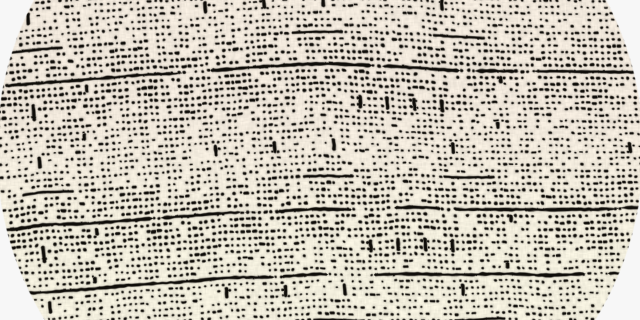
This pattern is drawn by a Shadertoy shader. Its source:

```glsl
// Dotted slub cloth inside a round frame: ink dots on a bent grid of rows,
// with long broken lines and short upright dashes that recur every ROWS rows.
// Dots, lines and dashes are distance fields joined by min over a woven ground.

#define PITCH vec2(0.0185, 0.0205)   // dot spacing, in canvas heights
#define ROWS 22.0                    // rows in one vertical repeat
#define TOP_LINE 0.80                // height of the first long line
#define SKEW 0.075                   // sideways drift of the repeats
#define SAG 0.066                    // droop of the rows at the left
#define LINE_HALF 0.0050             // half width of lines and dashes
#define DOT_RADIUS vec2(0.0026, 0.0050)
#define INK vec3(0.065, 0.055, 0.04)
#define CLOTH_LOW vec3(0.975, 0.96, 0.89)
#define CLOTH_HIGH vec3(0.97, 0.935, 0.885)
#define FRAME vec3(0.97)
#define DISC vec3(1.0, 0.53, 1.01)   // centre and radius of the frame

float hash(vec2 p) {
    vec3 h = fract(vec3(p.xyx) * 0.1031);
    h += dot(h, h.yzx + 33.33);
    return fract((h.x + h.y) * h.z);
}

float noise(vec2 p) {
    vec2 cell = floor(p), f = fract(p);
    f = f * f * (3.0 - 2.0 * f);
    return mix(mix(hash(cell), hash(cell + vec2(1, 0)), f.x),
               mix(hash(cell + vec2(0, 1)), hash(cell + vec2(1, 1)), f.x), f.y);
}

// Rounded bars at even gaps; each set bit keeps one bar.
float bars(vec2 p, vec2 first, float gap, int bits, vec2 halfSize) {
    float i = clamp(round((p.x - first.x) / gap), 0.0, 10.0);
    if (((bits >> int(i)) & 1) == 0) return 1.0;
    float r = min(halfSize.x, halfSize.y);
    vec2 e = abs(p - first - vec2(gap * i, 0.0)) - halfSize + r;
    return length(max(e, 0.0)) - r;
}

// Long horizontal line with tapering gaps.
float brokenLine(vec2 p, float y, float seed) {
    float body = smoothstep(0.12, 0.24, noise(vec2(p.x * 11.0, seed)));
    float width = LINE_HALF * (0.7 + 0.5 * noise(vec2(p.x * 45.0, seed + 5.0)));
    return abs(p.y - y) - mix(-0.004, width, body);
}

// Uneven round dots, a few stretched until they touch their neighbours.
float dots(vec2 p, float repeatId) {
    float row = round(p.y / PITCH.y);
    float column = round(p.x / PITCH.x);
    float weight = 0.5 + 0.5 * cos(6.2832 * (row - 1.0) / ROWS);
    float d = 1.0;
    for (float k = -1.0; k <= 1.0; k++) {
        vec2 id = vec2(column + k, row) + 60.0;
        float cluster = noise(vec2(id.x * 0.25, id.y * 0.7));
        float lane = hash(vec2(id.x, 3.0));
        float chance = 0.42 + 0.16 * weight + 0.36 * cluster + 0.22 * lane;
        if (hash(id) > chance) continue;
        vec2 wear = vec2(hash(id + 17.0 + repeatId), hash(id + 41.0 + repeatId)) - 0.5;
        vec2 e = p - (id - 60.0) * PITCH - wear * vec2(0.005, 0.004);
        float stretch = 0.0045 * pow(hash(id + 73.0), 6.0) + 0.0004;
        float size = clamp(weight * 0.45 + 0.75 * hash(id + 97.0) - 0.05, 0.0, 1.0);
        e.x = max(abs(e.x) - stretch, 0.0);
        d = min(d, length(e) - mix(DOT_RADIUS.x, DOT_RADIUS.y, size));
    }
    return d;
}

void mainImage(out vec4 fragColor, in vec2 fragCoord) {
    vec2 uv = fragCoord / iResolution.y;
    float aa = 1.0 / iResolution.y;

    // Bend and skew the cloth
    vec2 q = uv;
    q.x += SKEW * (uv.y - TOP_LINE) + 0.005 * (noise(uv * vec2(4, 7)) - 0.5);
    q.y += SAG * pow(max(1.0 - uv.x, 0.0), 1.2);
    q.y += 0.024 * smoothstep(1.0, 1.65, uv.x) * smoothstep(0.35, 0.8, uv.y);
    q.y += 0.010 * (noise(uv * vec2(7, 3)) - 0.5);
    q += 0.0028 * (vec2(noise(uv * 75.0), noise(uv * 75.0 + 31.0)) - 0.5);

    // Fold into one repeat, measured downward from its long line
    float period = ROWS * PITCH.y;
    float above = 6.5 * PITCH.y;
    float depth = TOP_LINE - q.y + above;
    float repeatId = floor(depth / period);
    vec2 p = vec2(q.x, depth - repeatId * period - above);

    // Dots and long lines
    float d = dots(p, repeatId);
    d = min(d, brokenLine(p, 0.0, repeatId + 8.0));
    if (repeatId == 1.0) d = min(d, brokenLine(p, 10.0 * PITCH.y, 21.0));
    d = min(d, bars(p, vec2(0.12, -5.0 * PITCH.y), 0.44, 13, vec2(0.080, LINE_HALF * 0.8)));

    // Upright dashes
    vec2 tall = vec2(LINE_HALF * 1.1, 0.019);
    d = min(d, bars(p, vec2(0.100, 0.252), 0.185, 1209, tall));
    d = min(d, bars(p, vec2(0.080, 0.028), 0.185, 258, tall * vec2(1.0, 0.65)));
    d = min(d, bars(p, vec2(0.060, 0.178), 0.185, 258, tall * vec2(1.0, 0.60)));
    d = min(d, bars(p, vec2(0.093, 0.090), 0.185, 1, tall * vec2(1.0, 1.4)));
    d = min(d, bars(p, vec2(1.117, 0.114), 0.085, 15, tall * vec2(1.0, 1.1)));

    // Woven ground, softly bled ink and frame
    vec3 color = mix(CLOTH_LOW, CLOTH_HIGH, smoothstep(0.15, 0.7, uv.y));
    float weave = noise(uv * vec2(240, 70)) + noise(uv * vec2(70, 240) + 9.0);
    color *= 1.025 - 0.045 * weave;
    float bleed = max(0.0032, 0.8 * aa);
    color = mix(INK, color, smoothstep(-bleed, bleed, d));
    color *= 1.0 - 0.07 * smoothstep(0.009, 0.0, d);
    float rim = length(uv - DISC.xy) - DISC.z;
    color = mix(color, FRAME, smoothstep(-aa, aa, rim));
    fragColor = vec4(color, 1.0);
}
```
